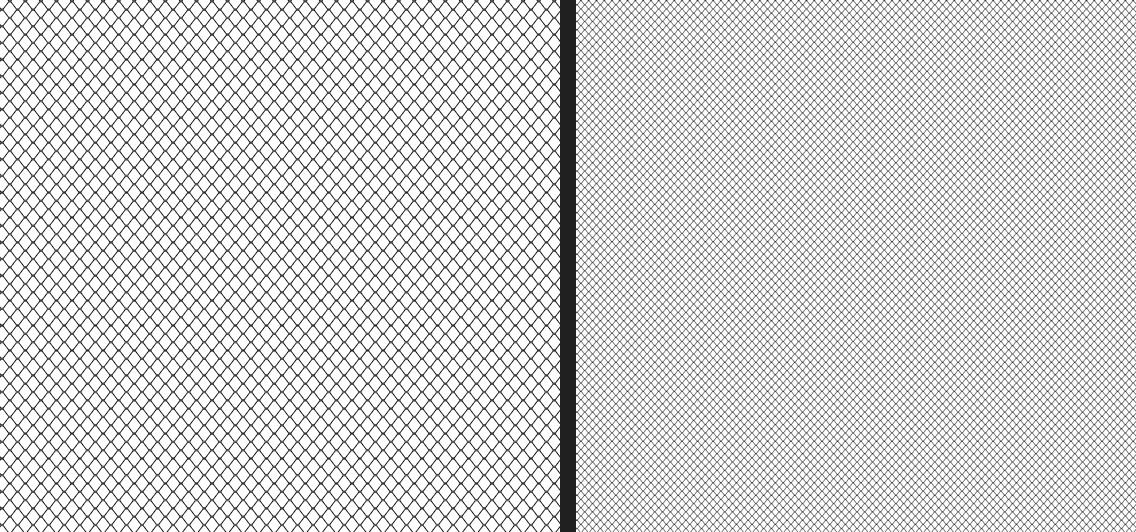
Left, the tile; right, the same tile 2 across and 2 down.
Give the GLSL for this pattern, as a Shadertoy shader.

```glsl
// Black diamond wire mesh on white: staggered knots joined by slanted strands.
// Each cell is folded by symmetry onto one knot and half a strand, which are
// drawn with distance functions; whole repeat counts make the sheet tile.

const vec2 REPEATS = vec2(36.0, 32.0);
const vec2 KNOT_PHASE = vec2(0.13, 0.42);     // first knot, in cells
const vec2 KNOT_HALF = vec2(0.105, 0.068);    // in cell widths
const float STRAND_RADIUS = 0.029;
const float STRIPE_OFFSET = 0.026;
const float STRIPE_RADIUS = 0.008;
const vec3 PAPER = vec3(0.995);
const vec3 INK = vec3(0.035);
const vec3 STRIPE_GREY = vec3(0.62);

float segmentDistance(vec2 p, vec2 a, vec2 b) {
    vec2 pa = p - a, ba = b - a;
    return length(pa - ba * clamp(dot(pa, ba) / dot(ba, ba), 0.0, 1.0));
}

float roundedBox(vec2 p, vec2 halfSize, float corner) {
    vec2 d = abs(p) - halfSize + corner;
    return length(max(d, 0.0)) + min(max(d.x, d.y), 0.0) - corner;
}

float smoothUnion(float a, float b, float blend) {
    float h = max(blend - abs(a - b), 0.0) / blend;
    return min(a, b) - 0.25 * h * h * blend;
}

// Share of a pixel covered by a shape at signed distance d.
float coverage(float d, float pixel) {
    return clamp(0.5 - d / pixel, 0.0, 1.0);
}

// Maps a point in the staggered lattice to an offset from its nearest knot.
vec2 foldToKnot(vec2 cellPos, vec2 cellSize) {
    vec2 p = abs(fract(cellPos + 0.5) - 0.5);
    if (p.x + p.y > 0.5) p = 0.5 - p;
    return p * cellSize;
}

float meshDistance(vec2 p, vec2 cellSize) {
    // The strand runs from the corner of one knot to that of its neighbour.
    vec2 start = KNOT_HALF * vec2(0.72, 0.58);
    vec2 end = 0.5 * cellSize - start;
    float strand = segmentDistance(p, start, end) - STRAND_RADIUS;
    float knot = roundedBox(p, KNOT_HALF, 0.035);
    return smoothUnion(strand, knot, 0.035);
}

// Two pale gaps between the wires wound through a knot.
float stripeDistance(vec2 p) {
    vec2 q = vec2(p.x, abs(p.y) - STRIPE_OFFSET);
    return roundedBox(q, vec2(KNOT_HALF.x * 0.72, STRIPE_RADIUS), STRIPE_RADIUS);
}

void mainImage(out vec4 fragColor, in vec2 fragCoord) {
    vec2 cellPos = fragCoord / iResolution.xy * REPEATS - KNOT_PHASE;
    vec2 cellPixels = iResolution.xy / REPEATS;
    vec2 cellSize = vec2(1.0, cellPixels.y / cellPixels.x);
    float pixel = 1.0 / cellPixels.x;

    vec2 p = foldToKnot(cellPos, cellSize);
    vec3 color = mix(PAPER, INK, coverage(meshDistance(p, cellSize), pixel));
    color = mix(color, STRIPE_GREY, coverage(stripeDistance(p), pixel));
    fragColor = vec4(color, 1.0);
}
```
